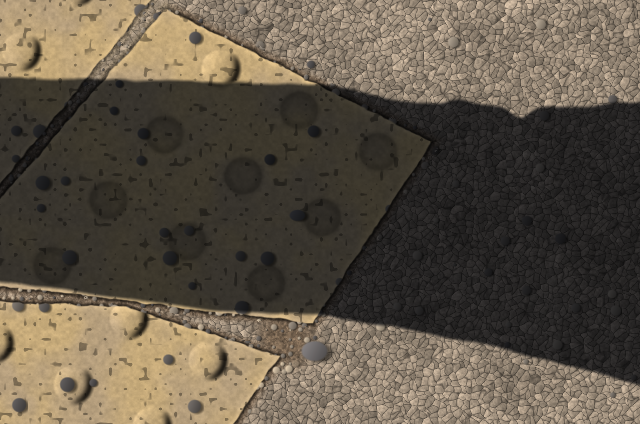
A WebGL 1 fragment shader for this texture:

```glsl
precision highp float;
// Worn tactile slabs beside rough asphalt, crossed by a broad shadow band.
// Slabs are half-plane intersections with lattice domes; stones are Voronoi cells.
uniform vec2 u_resolution;

const vec3 SLAB = vec3(0.78, 0.67, 0.48);
const vec3 WORN = vec3(0.71, 0.62, 0.49);
const vec3 STONE_DARK = vec3(0.52, 0.47, 0.41);
const vec3 STONE_LIGHT = vec3(0.68, 0.61, 0.53);
const vec3 SOIL = vec3(0.46, 0.38, 0.30);
const vec3 MORTAR = vec3(0.61, 0.54, 0.44);
const vec3 PALE = vec3(0.76, 0.69, 0.59);
const vec3 DARK = vec3(0.30, 0.29, 0.29);
const vec3 SHADE_SLAB = vec3(0.305, 0.325, 0.36);
const vec3 SHADE_ROAD = vec3(0.25, 0.265, 0.30);
const vec2 STEP_I = vec2(0.185, -0.098);
const vec2 STEP_J = vec2(-0.131, -0.155);
const vec2 LIGHT = vec2(-0.9, 0.35);
const float BLUR = 0.006;

float hash(vec2 p) {
  vec3 q = fract(p.xyx * 0.1031);
  q += dot(q, q.yzx + 33.33);
  return fract((q.x + q.y) * q.z);
}
vec2 hash2(vec2 p) { return vec2(hash(p), hash(p + 71.7)); }

float noise(vec2 p) {
  vec2 i = floor(p), f = fract(p);
  f = f * f * (3.0 - 2.0 * f);
  return mix(mix(hash(i), hash(i + vec2(1, 0)), f.x),
             mix(hash(i + vec2(0, 1)), hash(i + 1.0), f.x), f.y);
}
float fbm(vec2 p) {
  return 0.57 * noise(p) + 0.29 * noise(p * 2.03 + 17.0) + 0.14 * noise(p * 4.1 + 51.0);
}

// Stones: xy = offset from centre, z = border distance, w = random id
vec4 stones(vec2 p) {
  vec4 s = vec4(0, 0, 9, 0);
  float near = 9.0;
  for (int y = -1; y <= 1; y++) for (int x = -1; x <= 1; x++) {
    vec2 c = floor(p) + vec2(x, y), r = p - c - hash2(c);
    float d = length(r);
    if (d < near) { s = vec4(r, near, hash(c + 9.3)); near = d; }
    else s.z = min(s.z, d);
  }
  s.z -= near;
  return s;
}

// Distance to the line a-b, positive on its left
float side(vec2 p, vec2 a, vec2 b) {
  vec2 t = normalize(b - a);
  return dot(p - a, vec2(-t.y, t.x));
}

// Offset from the nearest dome, lattice indices clamped to lo..hi
vec2 domes(vec2 q, vec2 lo, vec2 hi) {
  vec2 ij = vec2(q.x * STEP_J.y - q.y * STEP_J.x, STEP_I.x * q.y - STEP_I.y * q.x);
  ij /= STEP_I.x * STEP_J.y - STEP_J.x * STEP_I.y;
  ij = clamp(floor(ij + 0.5), lo, hi);
  ij.y = min(ij.y, ij.x < 0.5 ? 3.0 : 2.0);
  return q - ij.x * STEP_I - ij.y * STEP_J;
}

// Rounded stone with a cast shadow; r is the offset in radii
vec3 pebble(vec3 col, vec2 r, vec3 tint, float soft) {
  col *= 0.5 + 0.5 * smoothstep(0.7, 1.3, length(r + LIGHT * 0.45));
  tint *= 1.0 + 0.25 * dot(r, LIGHT);
  return mix(tint, col, smoothstep(1.0 - soft, 1.0 + soft, length(r)));
}
vec3 scatter(vec3 col, vec2 p, float scale, float density, float pale) {
  vec2 c = floor(p * scale);
  if (hash(c + 3.1) > density) return col;
  float radius = mix(0.13, 0.3, hash(c + 5.7));
  vec2 r = (fract(p * scale) - 0.35 - 0.3 * hash2(c)) / radius;
  vec3 tint = mix(DARK, PALE, pale * hash(c + 1.9));
  return pebble(col, r, tint, min(0.9, scale / (radius * u_resolution.y)));
}

float bump(float x, float w) { return exp(-x * x / (w * w)); }

void main() {
  vec2 p = gl_FragCoord.xy / u_resolution * vec2(1.5, 1);
  float px = 1.0 / u_resolution.y, x = p.x;
  float grain = fbm(p * 190.0), stain = fbm(p * 9.0 + 3.0);

  // Slab outlines with chipped edges
  vec2 e = p + 0.009 * (vec2(fbm(p * 32.0), fbm(p * 32.0 + 40.0)) - 0.5);
  vec2 top = vec2(0.39, 0.98), right = vec2(1.012, 0.664), low = vec2(0.732, 0.238);
  vec2 bend = vec2(0.293, 0.275), tip = vec2(0.654, 0.16);
  float middle = max(max(side(e, top, right), side(e, right, low)),
    max(side(e, low, vec2(0, 0.326)), side(e, vec2(0, 0.531), top)));
  float upper = side(e, vec2(0.352, 1), vec2(0, 0.566));
  float lower = max(max(side(e, vec2(0, 0.289), bend), side(e, bend, tip)),
    side(e, tip, vec2(0.547, 0)));
  float dist = min(middle, min(upper, lower));
  float slab = 1.0 - smoothstep(-px, px, dist);

  // Shadow band
  float d = max(x - 0.74, 0.0), wob = 0.006 * (noise(p * 25.0) - 0.5);
  float high = 0.817 - 0.02 * x - 0.043 * smoothstep(0.72, 1.01, x) + wob
    + 0.011 * bump(x - 1.07, 0.04) - 0.027 * bump(x - 1.22, 0.03)
    + 0.016 * smoothstep(1.38, 1.45, x);
  float base = 0.336 - 0.138 * min(x, 0.49) - 0.04 * clamp(x - 0.49, 0.0, 0.25)
    - d * (0.14 + 0.105 * d) + wob;
  float shade = smoothstep(-BLUR, BLUR, high - p.y) * smoothstep(-BLUR, BLUR, p.y - base);

  // Asphalt
  vec4 s = stones(p * 62.0 + 0.8 * noise(p * 50.0));
  vec3 col = mix(STONE_DARK, STONE_LIGHT, s.w) * (0.78 + 0.42 * grain);
  col *= mix(0.68, 1.04, smoothstep(0.0, 0.22, s.z)) * (1.0 + 0.22 * dot(s.xy, LIGHT));
  col = scatter(col * (0.9 + 0.2 * stain), p, 24.0, 0.09, 0.9);

  // Joints
  float soil = 1.0 - smoothstep(0.004, 0.026, dist + 0.012 * (grain - 0.5));
  soil = max(soil, 1.0 - smoothstep(0.03, 0.1, length(p - vec2(0.67, 0.2))));
  float mortar = smoothstep(0.72, 0.86, p.y) * (1.0 - smoothstep(0.38, 0.43, x));
  col = mix(col, mix(SOIL, MORTAR, mortar) * (0.5 + 0.9 * grain), 0.85 * soil);
  col *= 1.0 - (0.6 - 0.25 * mortar) * (1.0 - smoothstep(0.001, 0.01, dist));
  col = scatter(col, p, 52.0, 0.55 * soil, 1.0);
  col = scatter(col, p + 0.37, 29.0, 0.5 * soil, 1.0);

  // Slab surface
  vec3 face = mix(SLAB, WORN, smoothstep(0.3, 0.75, stain));
  face *= 0.9 + 0.2 * fbm(p * 120.0) + 0.1 * smoothstep(-0.014, -0.003, dist);
  face *= 1.0 - 0.35 * smoothstep(0.78, 0.9, noise(p * 85.0));

  // Domes
  vec2 r = domes(p - vec2(0.516, 0.838), vec2(0), vec2(2, 3));
  if (lower < 0.01) r = domes(p - vec2(0.301, 0.248), vec2(-1, 0), vec2(1));
  if (upper < 0.0) r = domes(p - vec2(0.049, 0.879), vec2(0, -1), vec2(0));
  r /= 0.045;
  float rad = length(r), facing = dot(r, LIGHT);
  float dome = 1.0 - smoothstep(0.9, 1.05, rad);
  float rim = smoothstep(0.45, 0.9, rad) * (1.0 - smoothstep(0.95, 1.2, rad));
  float lit = 1.0 + 0.2 * dome * facing - 0.65 * rim * smoothstep(0.1, 0.85, -facing);
  face *= mix(lit, 1.0 - 0.13 * dome * (0.6 + 0.8 * stain) - 0.12 * rim, shade);
  face = scatter(face, p + 0.11, 17.0, 0.13, 0.25);

  // Loose chips and shadow tint
  col = mix(col, face, slab);
  col = pebble(col, (p - vec2(0.737, 0.172)) / vec2(0.03, 0.023), DARK * 1.4, 0.12);
  col = pebble(col, (p - vec2(0.697, 0.492)) / vec2(0.018, 0.013), DARK * 1.3, 0.15);
  col *= mix(vec3(1), mix(SHADE_ROAD, SHADE_SLAB, slab), shade);
  gl_FragColor = vec4(col, 1);
}
```
